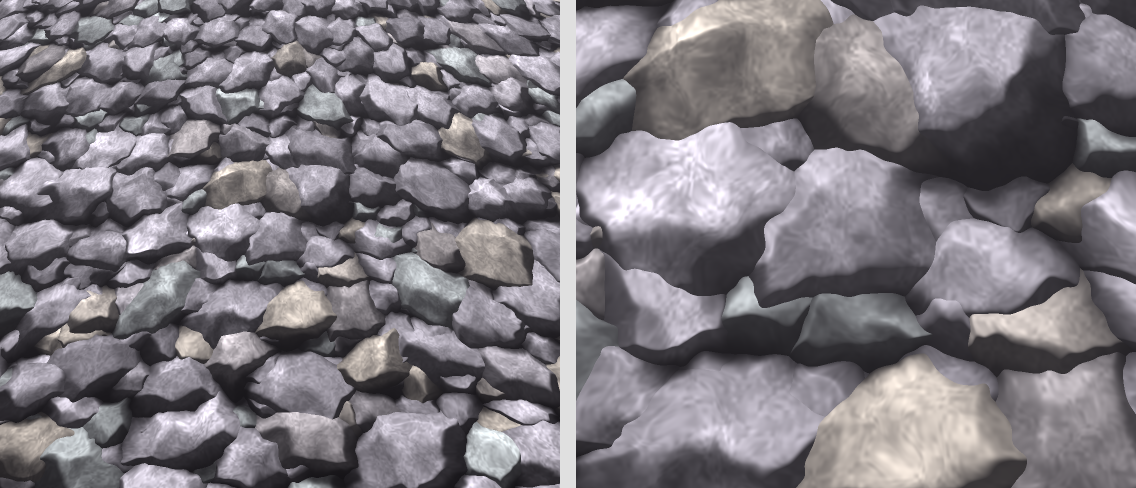
Left: the whole. Right: its middle third, enlarged.
A Shadertoy shader for this texture:

```glsl
#define NEAR_SIZE 0.150
#define SHRINK 0.115
#define CAPS 3
#define SIDES 7
#define ROUNDING 25.0
#define FILLER_SCALE 1.75
#define FILLER_SINK 0.12
#define ROUGHNESS 0.75
#define SHADOW 0.76
#define HAZE 0.22
#define TAU 6.2832

struct Rock { float height; vec2 slope; vec2 id; };

vec3 hash(vec2 p) {
    vec3 q = fract(p.xyx * vec3(0.1031, 0.1030, 0.0973));
    q += dot(q, q.yxz + 33.33);
    return fract((q.xxy + q.yzz) * q.zyx);
}

float noise(vec2 p) {
    vec2 i = floor(p), f = fract(p);
    f = f * f * (3.0 - 2.0 * f);
    return mix(mix(hash(i).x, hash(i + vec2(1, 0)).x, f.x),
               mix(hash(i + vec2(0, 1)).x, hash(i + vec2(1, 1)).x, f.x), f.y);
}

float fbm(vec2 p) {
    float sum = 0.0, amp = 0.533;
    for (int i = 0; i < 4; i++) {
        sum += amp * noise(p);
        p = mat2(1.6, 1.2, -1.2, 1.6) * p + 5.7;
        amp *= 0.5;
    }
    return sum;
}

// One stone: soft minimum of tilted cap planes and steep side planes
Rock stone(vec2 d, vec2 seed) {
    vec3 r = hash(seed + 7.3);
    float size = mix(0.38, 0.64, r.x), spin = (r.z - 0.5) * 1.5;
    float c = cos(spin), s = sin(spin);
    mat2 frame = mat2(0.86, 0, 0, 1.16) * mat2(c, s, -s, c);
    vec2 p = frame * d, slope = vec2(0);
    float total = 0.0;
    for (int k = 0; k < CAPS + SIDES; k++) {
        vec3 f = hash(seed + float(k) * vec2(1.7, 3.1) + 11.0);
        bool cap = k < CAPS;
        float angle = TAU * (float(k) + 0.7 * f.x) / float(cap ? CAPS : SIDES);
        vec2 dir = vec2(cos(angle), sin(angle));
        float steep = cap ? mix(0.1, 0.8, f.y) : mix(1.4, 5.0, f.y);
        float reach = cap ? mix(0.9, 1.2, f.z) : steep * mix(0.8, 1.15, f.z);
        float h = max(size * reach - steep * dot(p, dir), -2.0);
        float w = exp(-ROUNDING * h);
        total += w;
        slope -= w * steep * dir;
    }
    return Rock(0.35 * r.y - log(total) / ROUNDING, (slope / total) * frame, seed);
}

// Jittered rows of stones; the highest surface wins
void addLayer(vec2 p, float scale, float sink, inout Rock top) {
    vec2 q = p * scale;
    for (int j = -1; j <= 1; j++) {
        float row = floor(q.y) + float(j);
        float shift = hash(vec2(row, scale * 9.0)).x;
        for (int i = -1; i <= 1; i++) {
            vec2 cell = vec2(floor(q.x - shift) + float(i), row);
            vec2 seed = cell + scale * 37.0;
            vec2 d = q - cell - vec2(shift, 0) - 0.5 - 0.5 * (hash(seed).xy - 0.5);
            if (dot(d, d) > 1.5) continue;
            Rock rock = stone(d, seed);
            rock.height = rock.height / scale - sink;
            if (rock.height > top.height) top = rock;
        }
    }
}

Rock pile(vec2 p) {
    Rock top = Rock(-0.35, vec2(0), vec2(0));
    addLayer(p, 1.0, 0.0, top);
    addLayer(p, FILLER_SCALE, FILLER_SINK, top);
    return top;
}

vec3 shade(vec2 uv) {
    // Perspective: stones shrink towards the top
    float size = max(NEAR_SIZE - SHRINK * uv.y, 0.02);
    vec2 p = vec2((uv.x - 0.5) / size, -log(size / NEAR_SIZE) / SHRINK) + 20.0;
    p += 0.13 * (vec2(noise(p * 3.5), noise(p * 3.5 + 50.0)) - 0.5);
    p += 0.04 * (vec2(noise(p * 11.0), noise(p * 11.0 + 50.0)) - 0.5);

    Rock rock = pile(p);
    float blocker = pile(p + vec2(-0.08, 0.22)).height;

    // Mineral surface
    vec2 q = p + rock.id * 5.3;
    float grain = fbm(q * 5.0), speck = noise(q * 34.0);
    vec3 tone = hash(rock.id + 3.1);
    float patches = smoothstep(0.52, 0.68, fbm(q * 2.8 + 40.0)) * step(0.45, tone.z);
    float albedo = mix(0.78, 1.15, tone.x) * (0.70 + 0.60 * grain) * (0.88 + 0.24 * speck);
    albedo += 0.30 * patches * (0.4 + 0.6 * speck);
    vec3 tint = mix(vec3(1.0, 0.975, 1.03), vec3(1.03, 0.98, 0.91), smoothstep(0.78, 0.95, tone.y));
    tint = mix(tint, vec3(0.96, 1.0, 1.0), step(tone.y, 0.14));

    // Overcast light from above, shadows and dark gaps
    vec2 bump = vec2(grain, fbm(q * 5.0 + 17.0)) - 0.5;
    vec3 normal = normalize(vec3(ROUGHNESS * bump - rock.slope, 1.0));
    float lit = max(dot(normal, normalize(vec3(-0.15, 0.7, 0.7))), 0.0);
    float light = 0.10 + 0.66 * lit;
    light *= 1.0 - SHADOW * smoothstep(0.12, 0.55, blocker - rock.height);
    light *= mix(0.22, 1.0, smoothstep(-0.3, 0.35, rock.height));

    vec3 color = vec3(0.075, 0.068, 0.082) + tint * albedo * light;
    return mix(color, vec3(0.56, 0.55, 0.58), HAZE * uv.y);
}

void mainImage(out vec4 fragColor, in vec2 fragCoord) {
    // Four samples smooth the edges
    vec3 color = vec3(0);
    for (int i = 0; i < 4; i++) {
        vec2 offset = vec2(i % 2, i / 2) * 0.5 - 0.25;
        color += 0.25 * shade((fragCoord + offset) / iResolution.x);
    }
    fragColor = vec4(color, 1.0);
}
```
